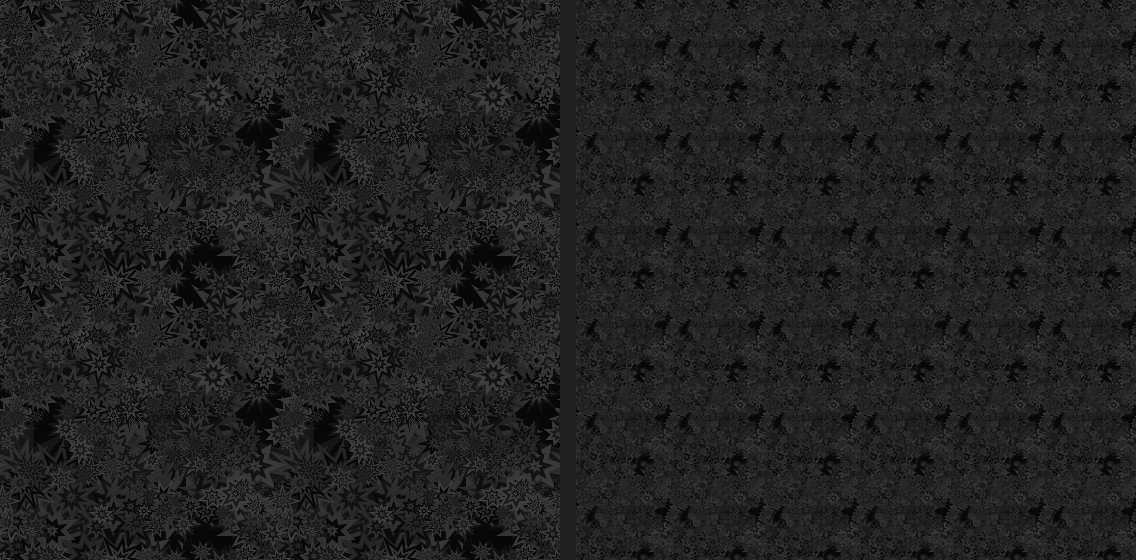
Left: one tile. Right: repeated 3 by 3.
Reproduce this pattern procedurally as a three.js fragment shader.

```glsl
// Charcoal field of overlapping many-pointed stars, each cut into nested bands.
// Layers of jittered cells are painted from large to small; cell hashes and
// the clumping noise wrap, so the doubled tile repeats without a seam.
varying vec2 vUv;

const float PI = 3.14159265;
const float REPEATS = 2.0;            // tiles across the canvas
const float SOFT = REPEATS / 900.0;   // edge softness in tile units
const int LAYERS = 8;
const vec3 GROUND = vec3(0.04);

vec3 hash3(vec2 p, float seed) {
  vec3 q = fract(vec3(p.xyx + seed * 7.13) * vec3(0.1031, 0.1030, 0.0973));
  q += dot(q, q.yxz + 33.33);
  return fract((q.xxy + q.yzz) * q.zyx);
}

// Dot product of a wrapped lattice gradient with the offset from its corner
float corner(vec2 cell, vec2 offset, float period) {
  float angle = 2.0 * PI * hash3(mod(cell, period), 91.0).x;
  return dot(vec2(cos(angle), sin(angle)), offset);
}

float gradientNoise(vec2 p, float period) {
  vec2 i = floor(p);
  vec2 f = p - i;
  vec2 u = f * f * f * (f * (f * 6.0 - 15.0) + 10.0);
  vec2 e = vec2(1.0, 0.0);
  float low = mix(corner(i, f, period), corner(i + e, f - e, period), u.x);
  float high = mix(corner(i + e.yx, f - e.yx, period),
                   corner(i + e.xx, f - e.xx, period), u.x);
  return mix(low, high, u.y);
}

// Star of unit reach: x is 0 at the centre and 1 on the outline, y its slope
vec2 starField(vec2 q, float points, float valley, float turn, float seed) {
  float wedge = 2.0 * PI / points;
  float angle = atan(q.y, q.x) + turn;
  float spike = floor(angle / wedge + 0.5);
  float reach = mix(0.7, 1.0, hash3(vec2(mod(spike, points), 3.0), seed).x);
  float folded = abs(angle - spike * wedge);
  vec2 inner = valley * vec2(cos(0.5 * wedge), sin(0.5 * wedge));
  vec2 normal = vec2(inner.y, reach - inner.x) / (reach * inner.y);
  float level = length(q) * dot(vec2(cos(folded), sin(folded)), normal);
  return vec2(level, length(normal));
}

// Box-filtered alternation: even bands give 0, odd bands give 1
float bands(float s, float width) {
  float wave = abs(fract(s * 0.5 + 0.25) * 2.0 - 1.0) - 0.5;
  return clamp(wave / width + 0.5, 0.0, 1.0);
}

// Paints one star over the colour; offset is measured from its centre
vec3 paintStar(vec3 color, vec2 offset, float radius, vec3 look, vec3 tone) {
  float points = floor(mix(7.0, 10.99, look.x));
  float valley = mix(0.33, 0.45, look.y);
  vec2 field = starField(offset / radius, points, valley, look.z * 2.0 * PI,
                         floor(look.y * 50.0));
  float level = max(field.x, 0.001);
  float blur = field.y * SOFT / radius;
  float cover = clamp((1.0 - level) / blur + 0.5, 0.0, 1.0);

  // Bands narrow towards the centre
  float count = floor(mix(4.0, 6.99, tone.z));
  float root = sqrt(level);
  float stripe = bands(count * root, count * 0.5 * blur / root);
  float dark = mix(0.025, 0.105, tone.x);
  float light = mix(0.15, 0.265, tone.y);
  return mix(color, vec3(mix(dark, light, stripe)), cover);
}

// One jittered grid of stars; density is the share of occupied cells
vec3 paintLayer(vec3 color, vec2 p, float cells, float density, float seed) {
  vec2 home = floor(p * cells);
  for (int j = -1; j <= 1; j++) {
    for (int i = -1; i <= 1; i++) {
      vec2 cell = home + vec2(float(i), float(j));
      vec2 id = mod(cell, cells);
      vec3 place = hash3(id, seed);
      vec2 center = (cell + place.xy) / cells;
      float clump = 0.6 * gradientNoise(center * 4.0, 4.0);
      vec3 look = hash3(id, seed + 17.0);
      vec3 tone = hash3(id, seed + 31.0);
      if (place.z < density + clump) {
        float radius = mix(0.65, 1.0, fract(place.z * 37.0)) / cells;
        color = paintStar(color, p - center, radius, look, tone);
      }
    }
  }
  return color;
}

void main() {
  vec2 p = vUv * REPEATS;
  vec3 color = GROUND;
  for (int k = 0; k < LAYERS; k++) {
    float depth = float(k) / float(LAYERS - 1);
    float cells = floor(3.0 * pow(5.4, depth) + 0.5);
    float density = mix(0.8, 0.3, depth);
    // Buried layers sink into shadow
    color = paintLayer(color * 0.96, p, cells, density, float(k) + 1.0);
  }
  gl_FragColor = vec4(color, 1.0);
}
```
